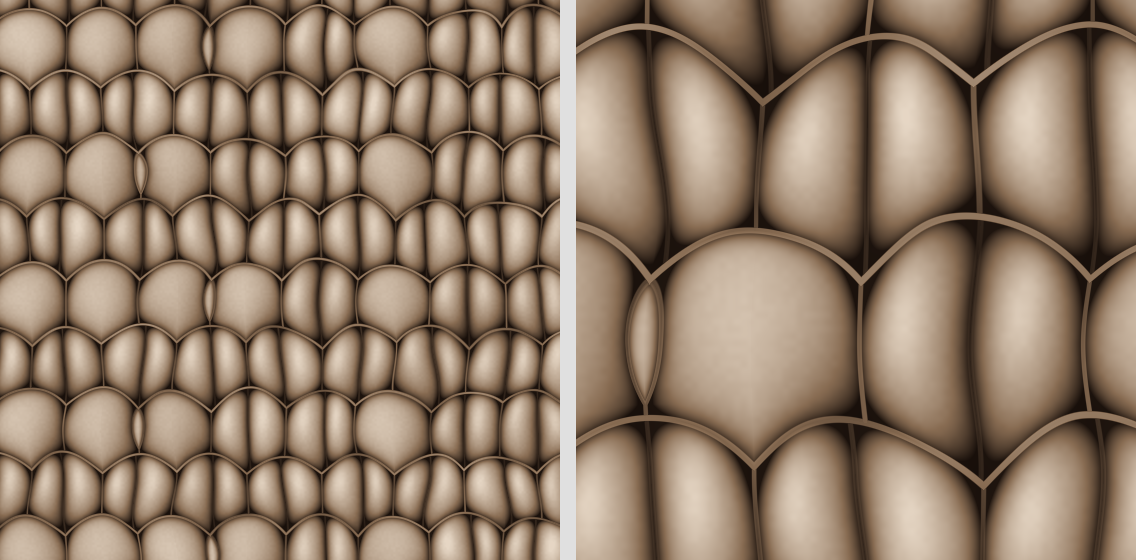
Left, the full canvas; right, a detail of the centre.
A WebGL 1 fragment shader for this texture:

```glsl
precision highp float;

uniform vec2 u_resolution;

const vec3 SHADOW = vec3(0.07, 0.04, 0.025);
const vec3 LEATHER = vec3(0.53, 0.42, 0.32);
const vec3 SHINE = vec3(0.90, 0.84, 0.77);

const vec2 PITCH = vec2(0.1302, 0.1135);  // column width, row height
const vec2 START = vec2(-0.0132, 0.031);  // first column edge, first row top
const float ARCH_HEIGHT = 0.033;
const float CORNER_ROUNDING = 0.026;
const float CREASE_DEPTH = 0.0065;
const float RIM_HALF_WIDTH = 0.0019;
const float LENS_HALF_WIDTH = 0.011;
const float WARP = 0.014;
const float GRAIN = 0.025;

float hash(vec2 p) {
  vec3 q = fract(vec3(p.xyx) * 0.1031);
  q += dot(q, q.yzx + 33.33);
  return fract((q.x + q.y) * q.z);
}

float noise(vec2 p) {
  vec2 i = floor(p), f = fract(p);
  f = f * f * (3.0 - 2.0 * f);
  return mix(mix(hash(i), hash(i + vec2(1.0, 0.0)), f.x),
             mix(hash(i + vec2(0.0, 1.0)), hash(i + 1.0), f.x), f.y);
}

float smoothMin(float a, float b, float k) {
  float h = max(k - abs(a - b), 0.0) / k;
  return min(a, b) - h * h * k * 0.25;
}

// Column coordinate; odd rows are shifted by half a scale
float columnAt(float x, float row) {
  return (x - START.x) / PITCH.x + 0.5 * mod(row, 2.0);
}

// Arched top of a row: height, and factor from vertical to true distance
vec2 rowTop(float x, float row) {
  float t = fract(columnAt(x, row)) - 0.5;
  float slope = 8.0 * t * ARCH_HEIGHT / PITCH.x;
  float y = START.y + row * PITCH.y + ARCH_HEIGHT * (4.0 * t * t - 0.5);
  return vec2(y, inversesqrt(1.0 + slope * slope));
}

float line(float dist, float halfWidth, float blur) {
  return 1.0 - smoothstep(halfWidth - blur, halfWidth + blur, dist);
}

void main() {
  vec2 uv = gl_FragCoord.xy / u_resolution;
  float blur = 0.8 / min(u_resolution.x, u_resolution.y);

  // Irregular hide: rows wander more towards the right
  vec2 p = vec2(uv.x, 1.0 - uv.y);
  vec2 wander = vec2(noise(p * 13.0 + 5.0), noise(p * 11.0 + 41.0)) - 0.5;
  p += wander * WARP * vec2(1.0, 0.7 + 1.2 * uv.x);

  // Row and distances to its upper and lower seams
  float row = floor((p.y - START.y) / PITCH.y);
  if (p.y < rowTop(p.x, row).x) row -= 1.0;
  else if (p.y >= rowTop(p.x, row + 1.0).x) row += 1.0;
  vec2 top = rowTop(p.x, row), bottom = rowTop(p.x, row + 1.0);
  float v = (p.y - top.x) / (bottom.x - top.x);
  float rowDist = min((p.y - top.x) * top.y, (bottom.x - p.y) * bottom.y);

  // Column and its side seams
  float h = columnAt(p.x, row);
  float column = floor(h), f = fract(h);
  float odd = mod(row, 2.0);
  vec2 id = vec2(column, row) + 17.0;
  float left = 0.0, right = 1.0;

  // Odd rows and some right-hand columns are split in two
  bool divided = odd > 0.5 || column == 4.0 || column > 5.5
      || (column == 3.0 && hash(id + 3.0) > 0.75);
  float divide = 0.5 + 0.16 * (hash(id) - 0.5) + 0.16 * (v - 0.5) * (hash(id + 9.0) - 0.5);
  if (divided) {
    if (f < divide) right = divide;
    else left = divide;
  }

  // Slim lens squeezed between two whole scales
  float edge = floor(h + 0.5);
  float lensSpan = (v - 0.45) / 0.45;
  float lens = LENS_HALF_WIDTH / PITCH.x * max(1.0 - lensSpan * lensSpan, 0.0);
  bool hasLens = odd < 0.5 && edge == 3.0 - mod(row * 0.5, 2.0);
  bool inLens = hasLens && abs(h - edge) < lens;
  if (inLens) {
    f = h - edge;
    left = -lens;
    right = lens;
  } else if (hasLens) {
    if (f < 0.5) left = lens;
    else right = 1.0 - lens;
  }
  float u = (f - left) / max(right - left, 0.001);
  float sideDist = min(f - left, right - f) * PITCH.x;
  bool nearDivide = divided && ((left > 0.0) == (u < 0.5));

  // Pillow shading lit from the upper left
  vec2 q = vec2(u - 0.39, v - 0.36);
  float tone = 0.88 - 0.95 * q.x * q.x - 0.6 * q.y * q.y;
  if (divided) tone += 0.13 * exp(-28.0 * q.x * q.x - 11.0 * q.y * q.y) - 0.02;
  tone += 0.12 * (noise(p * 9.0 + 70.0) - 0.5);
  tone += GRAIN * (noise(uv * 240.0) - 0.5);

  // Dark creases, softened where the hide is worn
  float wear = noise(p * 8.0 + 23.0);
  float depth = CREASE_DEPTH * (inLens ? 0.45 : mix(0.7, 1.25, wear));
  float dist = max(smoothMin(rowDist, sideDist, inLens ? 0.004 : CORNER_ROUNDING), 0.0);
  tone *= 1.0 - 0.93 * exp(-dist / depth);

  // Thin raised rims: clear between rows, fainter along the sides
  float rowRim = line(rowDist, RIM_HALF_WIDTH, blur) * mix(0.5, 1.0, noise(p * 14.0));
  float sideRim = line(sideDist, RIM_HALF_WIDTH * 0.75, blur) * mix(0.2, 0.75, noise(p * 12.0 + 8.0));
  if (nearDivide) sideRim *= 0.35;
  tone = mix(tone, 0.68, max(rowRim, sideRim));

  tone = clamp(tone, 0.0, 1.0);
  vec3 color = tone < 0.5 ? mix(SHADOW, LEATHER, tone * 2.0)
                          : mix(LEATHER, SHINE, tone * 2.0 - 1.0);
  gl_FragColor = vec4(color, 1.0);
}
```
